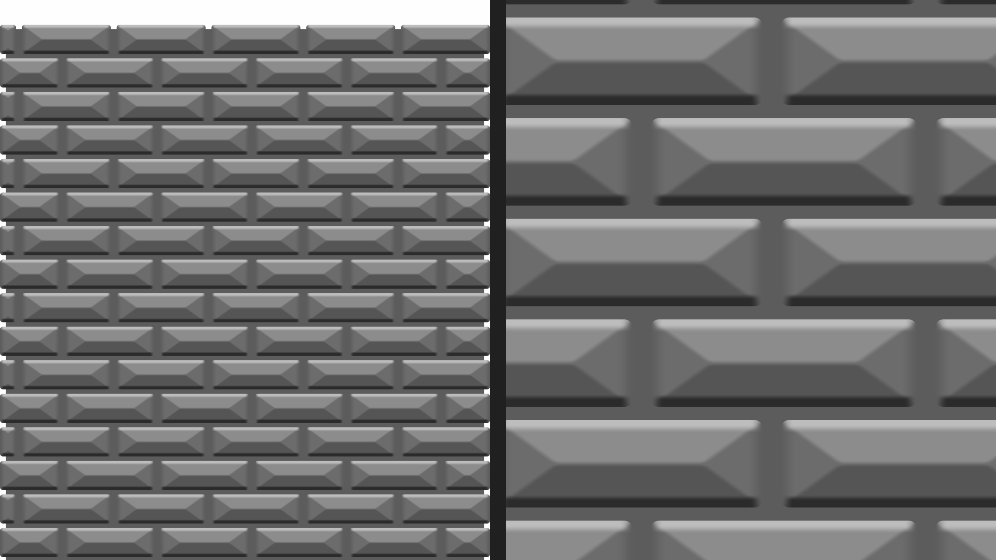
Left: the whole. Right: its middle third, enlarged.
A Shadertoy shader for this texture:

```glsl
const vec2 CANVAS = vec2(672.0, 768.0);  // design units across the canvas
const vec2 PITCH  = vec2(130.0, 46.0);   // brick plus joint
const vec2 JOINT  = vec2(8.0, 6.0);
const float WALL_TOP = 34.0;
const float CORNER = 4.0;
const float BEVEL_ASPECT = 0.72;         // rise of the end bevels

const vec3 PAPER     = vec3(0.995);
const vec3 MORTAR    = vec3(0.36);
const vec3 TOP_FACE  = vec3(0.55);
const vec3 BASE_FACE = vec3(0.335);
const vec3 END_FACE  = vec3(0.425);
const vec3 HIGHLIGHT = vec3(0.74);
const vec3 SHADOW    = vec3(0.17);

float boxDistance(vec2 p, vec2 halfSize, float radius) {
    vec2 q = abs(p) - halfSize + radius;
    return length(max(q, 0.0)) + min(max(q.x, q.y), 0.0) - radius;
}

float coverage(float dist, float pixel) {
    return smoothstep(0.5 * pixel, -0.5 * pixel, dist);
}

// Bounds of the brick around p: left, top, right, bottom, cut at the canvas sides
vec4 brickBounds(vec2 p) {
    float row = floor((p.y - WALL_TOP + 0.5 * JOINT.y) / PITCH.y);
    float start = mod(row, 2.0) < 0.5 ? 30.0 : 89.5;
    float column = floor((p.x - start + 0.5 * JOINT.x) / PITCH.x);
    vec2 low = vec2(start, WALL_TOP) + vec2(column, row) * PITCH;
    vec2 high = low + PITCH - JOINT;
    return vec4(max(low.x, 0.0), low.y, min(high.x, CANVAS.x), high.y);
}

// Four sloping faces with a lit upper lip and a shaded lower lip
vec3 brickColor(vec2 local, vec2 halfSize) {
    vec2 inset = halfSize - abs(local);
    vec3 slope = mix(TOP_FACE, BASE_FACE, smoothstep(-1.8, 1.8, local.y));
    float endMask = smoothstep(-1.8, 1.8, inset.y - inset.x * BEVEL_ASPECT);
    vec3 endColor = mix(MORTAR, END_FACE, smoothstep(-1.0, 8.0, inset.x));
    vec3 color = mix(slope, endColor, endMask);

    float lipEnds = smoothstep(0.0, 6.0, inset.x);
    float upperLip = smoothstep(6.0, 2.0, local.y + halfSize.y);
    float lowerLip = smoothstep(6.0, 3.0, halfSize.y - local.y);
    color = mix(color, HIGHLIGHT, upperLip * lipEnds);
    return mix(color, SHADOW, lowerLip * lipEnds);
}

void mainImage(out vec4 fragColor, in vec2 fragCoord) {
    vec2 uv = fragCoord / iResolution.xy;
    vec2 p = vec2(uv.x, 1.0 - uv.y) * CANVAS;
    float pixel = CANVAS.y / iResolution.y;

    // Mortar bed, set back from the sides and the top course
    float bed = max(max(JOINT.x - p.x, p.x - CANVAS.x + JOINT.x),
                    WALL_TOP + JOINT.y - p.y);
    vec3 color = mix(PAPER, MORTAR, coverage(bed, pixel));

    // Bricks
    vec4 bounds = brickBounds(p);
    vec2 halfSize = 0.5 * (bounds.zw - bounds.xy);
    vec2 local = p - 0.5 * (bounds.xy + bounds.zw);
    float brick = coverage(boxDistance(local, halfSize, CORNER), pixel);
    brick *= step(WALL_TOP - 0.5 * JOINT.y, p.y);
    color = mix(color, brickColor(local, halfSize), brick);

    fragColor = vec4(color, 1.0);
}
```
